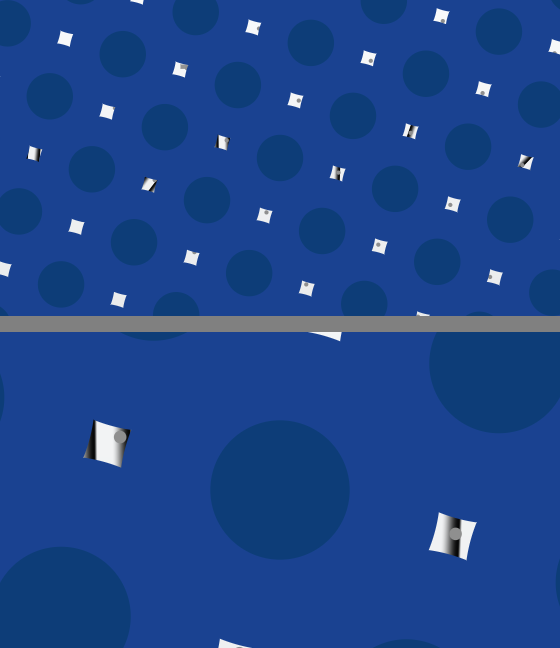
Top: the whole. Bottom: its middle third, enlarged.
This pattern is drawn by a Shadertoy shader. Its source:

```glsl
vec2 rotate(vec2 v, float angle) {
    float c = cos(angle);
    float s = sin(angle);
    return vec2(c * v.x - s * v.y, s * v.x + c * v.y);
}

vec2 hash22(vec2 cell) {
    vec3 h = fract(cell.xyx * vec3(0.1031, 0.1030, 0.0973));
    h += dot(h, h.yzx + 33.33);
    return fract((h.xx + h.yz) * h.zy);
}

// Offset from the nearest grid point
vec2 nearestOffset(vec2 v) {
    return fract(v + 0.5) - 0.5;
}

// Coverage of a shape from its signed distance, one pixel wide
float coverage(float dist, float pixel) {
    return clamp(0.5 - dist / pixel, 0.0, 1.0);
}

// Soft shadow bands with one sharp side, turned differently in each window
float streaks(vec2 offset, vec2 id) {
    vec2 h = hash22(id + 17.0);
    float t = fract(rotate(offset, 6.2832 * h.x).x / 0.14 + h.y);
    return smoothstep(0.0, 0.5, t) * (1.0 - smoothstep(0.9, 1.0, t));
}

// Pale layer seen through the windows
vec3 backLayer(vec2 p, vec2 grid, float pixel) {
    vec3 color = vec3(0.945, 0.95, 0.955) + 0.06 * p.y;

    // Small grey tag
    vec2 tagEdge = abs(p - vec2(-0.303, 0.289)) - vec2(0.012, 0.007);
    color = mix(color, vec3(0.58), coverage(max(tagEdge.x, tagEdge.y), pixel));

    // Streaked windows lie in a band across the middle
    vec2 id = floor(grid);
    float windowHeight = rotate(id + 0.5, radians(30.0)).y * 0.26667;
    float inBand = step(abs(windowHeight), 0.115);
    float shade = mix(0.03, 1.0, streaks(grid - id - 0.5, id));
    color *= mix(1.0, shade, inBand);

    // Dots on a slightly tighter grid drift across the windows
    vec2 dotGrid = rotate(p - vec2(0.1852, -0.0463), radians(-28.9)) / 0.2604;
    float dotDist = length(nearestOffset(dotGrid)) * 0.2604 - 0.0066;
    return mix(color, vec3(0.56), coverage(dotDist, pixel));
}

void mainImage(out vec4 fragColor, in vec2 fragCoord) {
    vec2 p = (fragCoord - 0.5 * iResolution.xy) / iResolution.y;
    float pixel = 1.0 / iResolution.y;

    // Square grid turned by thirty degrees
    vec2 grid = rotate(p, radians(-30.0)) / 0.26667;
    float radius = length(nearestOffset(grid)) * 0.26667;

    // Dark discs on blue
    vec3 color = mix(vec3(0.10, 0.26, 0.57), vec3(0.05, 0.24, 0.47),
                     coverage(radius - 0.0735, pixel));

    // Concave windows left between large blue circles
    vec3 behind = backLayer(p, grid, pixel);
    color = mix(color, behind, coverage(0.1692 - radius, pixel));

    fragColor = vec4(color, 1.0);
}
```
